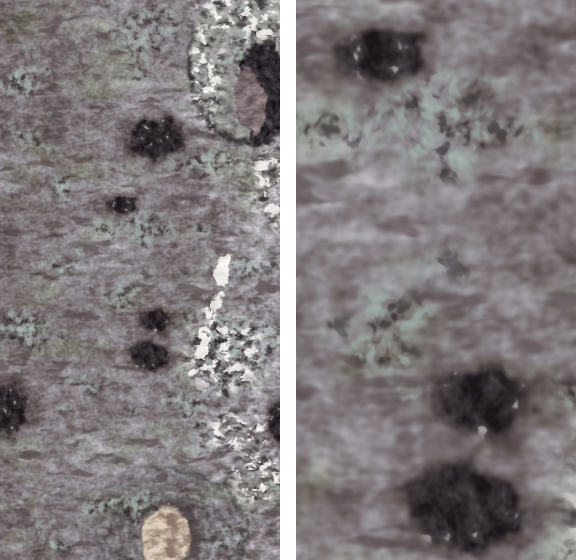
Left: the whole. Right: its middle third, enlarged.
Write a Shadertoy shader that draws this texture.

```glsl
// Weathered mauve-grey tree bark with pale lichen, dark pits, knots and flecks of sun.

vec2 hashGradient(vec2 cell) {
    vec3 h = fract(cell.xyx * vec3(0.1031, 0.1030, 0.0973));
    h += dot(h, h.yzx + 33.33);
    return 2.0 * fract((h.xx + h.yz) * h.zy) - 1.0;
}

float gradientNoise(vec2 p) {
    vec2 i = floor(p), f = fract(p);
    vec2 u = f * f * f * (f * (f * 6.0 - 15.0) + 10.0);
    vec2 e = vec2(0.0, 1.0);
    float low = mix(dot(hashGradient(i), f), dot(hashGradient(i + e.yx), f - e.yx), u.x);
    float high = mix(dot(hashGradient(i + e), f - e), dot(hashGradient(i + 1.0), f - 1.0), u.x);
    return mix(low, high, u.y);
}

float fbm(vec2 p) {
    float sum = 0.0, amp = 1.0;
    for (int i = 0; i < 3; i++) {
        sum += amp * gradientNoise(p);
        p = p * 2.03 + 17.3;
        amp *= 0.6;
    }
    return sum;
}

// Soft ellipse: xy is its centre, zw its radii; ragged shifts the edge
float blob(vec2 p, vec4 e, float ragged, float soft) {
    float d = length((p - e.xy) / e.zw) + ragged;
    return 1.0 - smoothstep(1.0 - soft, 1.0 + soft, d);
}

void mainImage(out vec4 fragColor, in vec2 fragCoord) {
    vec2 p = 2.0 * fragCoord / iResolution.y;
    vec2 q = p + 0.016 * vec2(fbm(p * 7.0), fbm(p * 7.0 + 40.0));
    float mottle = fbm(q * vec2(19.0, 29.0));
    float crust = fbm(q * vec2(34.0, 31.0) + 5.0);
    float rough = fbm(p * 19.0 + 8.0);
    float rightSide = smoothstep(0.6, 1.0, p.x);

    // Horizontally streaked bark, bluer where it is paler
    float tone = 0.52 + 0.13 * fbm(q * vec2(2.5, 4.0)) + 0.14 * fbm(q * vec2(7.0, 22.0) + 9.0);
    tone += (0.16 + 0.16 * rightSide) * mottle + 0.07 * crust;
    tone += 0.11 * gradientNoise(p * vec2(75.0, 85.0));
    tone += 0.04 * rightSide - 0.05 * (1.0 - smoothstep(0.0, 0.3, p.x));
    vec3 color = tone * mix(vec3(1.06, 0.96, 0.98), vec3(1.01, 0.985, 1.025), smoothstep(0.38, 0.6, tone));
    float olive = smoothstep(0.0, 0.5, fbm(p * vec2(4.0, 6.0) + 61.0));
    color *= mix(vec3(1.0), vec3(0.98, 1.01, 0.93), olive);
    float scar = smoothstep(0.12, 0.45, fbm(q * vec2(8.0, 20.0) + 23.0));
    color = mix(color, vec3(0.31, 0.255, 0.265), 0.6 * scar);

    // Growth rings bending around the lower knot
    vec2 low = (p - vec2(0.595, 0.09)) / vec2(1.2, 1.0);
    float ringRadius = length(low) + 0.025 * rough;
    float ringArea = 1.0 - smoothstep(0.18, 0.27, ringRadius);
    color *= 1.0 - ringArea * (0.13 + 0.09 * sin(ringRadius * 190.0));
    color *= 1.0 - 0.3 * exp(-pow((ringRadius - 0.235) / 0.012, 2.0)) * smoothstep(-0.3, 0.3, rough + low.x * 2.0);

    // Upper knot: pale swollen collar with a dark crease
    float collar = length((p - vec2(0.89, 1.78)) / vec2(0.22, 0.30)) + 0.07 * rough;
    float inside = 1.0 - smoothstep(0.9, 1.02, collar);
    vec3 collarColor = vec3(0.60, 0.60, 0.58) * (0.95 + 0.6 * mottle + 0.06 * sin(collar * 45.0));
    color = mix(color, collarColor, 0.8 * inside);
    float crease = exp(-pow((collar - 0.98) / 0.04, 2.0)) * smoothstep(-0.5, 0.4, rough + 0.3);
    color *= 1.0 - 0.55 * crease * (1.0 - smoothstep(1.8, 1.95, p.y));

    // Crumbly lichen in scattered patches
    float patches = smoothstep(0.08, 0.5, fbm(p * vec2(5.0, 8.0) + 3.0));
    patches = max(patches, blob(p, vec4(0.82, 0.73, 0.14, 0.14), 0.4 * rough, 0.35));
    patches = max(patches, 0.8 * blob(p, vec4(0.53, 1.90, 0.12, 0.07), 0.4 * rough, 0.4));
    float lichen = patches * smoothstep(-0.1, 0.25, crust);
    vec3 lichenColor = vec3(0.55, 0.60, 0.58) * (1.0 + 0.4 * crust) + 0.08 * rightSide;
    color = mix(color, lichenColor, 0.8 * lichen);
    color *= 1.0 - 0.4 * patches * smoothstep(0.08, 0.4, -crust);

    // Sunlight broken up by the rough surface
    vec4 sunny[6] = vec4[6](
        vec4(0.74, 1.74, 0.06, 0.18), vec4(0.88, 1.95, 0.18, 0.11),
        vec4(0.98, 1.34, 0.08, 0.15), vec4(0.85, 0.46, 0.13, 0.07),
        vec4(0.81, 0.73, 0.14, 0.14), vec4(0.92, 0.30, 0.09, 0.10));
    float sun = 0.0;
    for (int i = 0; i < 6; i++) sun = max(sun, blob(p, sunny[i], 0.3 * rough, 0.4));
    color *= 1.0 - 0.35 * sun * smoothstep(0.0, 0.35, -mottle);
    sun *= 0.95 * smoothstep(0.0, 0.3, fbm(q * vec2(23.0, 30.0) + 71.0));
    float band = exp(-pow((p.x - 0.535 - 0.25 * p.y) / 0.035, 2.0));
    band *= smoothstep(0.6, 0.7, p.y) * (1.0 - smoothstep(1.08, 1.14, p.y));
    float fleck = gradientNoise(p * vec2(13.0, 16.0) + 4.0) + 0.35 * crust;
    sun = max(sun, smoothstep(0.3, 0.5, band * (0.45 + 1.6 * fleck)));
    color = mix(color, vec3(0.94, 0.93, 0.92) + 0.1 * mottle, sun);

    // Dark pits with brown, frayed rims and a few pale glints
    vec4 pits[6] = vec4[6](
        vec4(0.555, 1.505, 0.100, 0.072), vec4(0.437, 1.270, 0.055, 0.028),
        vec4(0.560, 0.854, 0.056, 0.040), vec4(0.534, 0.730, 0.066, 0.054),
        vec4(0.035, 0.540, 0.065, 0.085), vec4(0.995, 0.490, 0.035, 0.070));
    for (int i = 0; i < 6; i++) {
        vec4 rim = pits[i] * vec4(1.0, 1.0, 1.35, 1.4);
        color = mix(color, vec3(0.32, 0.26, 0.26), 0.55 * blob(p, rim, 0.5 * rough, 0.3));
        vec3 pitColor = vec3(0.17, 0.145, 0.16) + 0.22 * max(crust, -0.35);
        pitColor += 0.3 * smoothstep(0.35, 0.6, crust);
        color = mix(color, pitColor, 0.95 * blob(p, pits[i], 0.45 * rough, 0.22));
    }

    // Hollow of the upper knot, with a tongue of bare wood
    float hollow = blob(p, vec4(0.94, 1.67, 0.09, 0.18), 0.4 * rough, 0.1);
    color = mix(color, vec3(0.18, 0.16, 0.18) + 0.2 * crust, hollow);
    float tongue = blob(p - vec2(0.1 * (1.64 - p.y), 0.0), vec4(0.895, 1.64, 0.055, 0.11), 0.3 * rough, 0.1);
    color = mix(color, vec3(0.48, 0.42, 0.43) * (1.0 + 0.6 * mottle), tongue);

    // Cut branch stub at the foot, lit from the left
    float gap = blob(p, vec4(0.615, 0.095, 0.105, 0.13), 0.3 * rough, 0.15);
    color = mix(color, vec3(0.28, 0.24, 0.24), 0.75 * gap);
    float stub = blob(p, vec4(0.593, 0.07, 0.085, 0.125), 0.2 * rough, 0.09);
    float lit = smoothstep(-0.5, 0.5, mottle - 3.0 * (p.x - 0.61));
    color = mix(color, mix(vec3(0.54, 0.46, 0.41), vec3(0.88, 0.82, 0.75), lit), stub);

    fragColor = vec4(clamp(color, 0.0, 1.0), 1.0);
}
```
